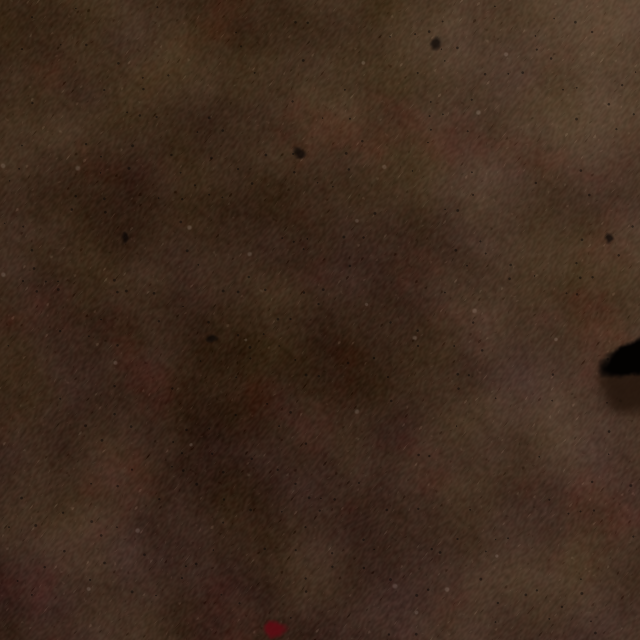
Give the GLSL for this texture, as a three.js fragment shader.

```glsl
#define SHADE vec3(0.158, 0.094, 0.052)
#define GLOW vec3(0.350, 0.268, 0.208)
#define OLIVE_SHIFT vec3(-0.002, 0.005, -0.024)
#define RED_SHIFT vec3(0.034, -0.010, -0.004)
#define PIT_COLOR vec3(0.022, 0.012, 0.010)
#define FLECK_RED vec3(0.36, 0.04, 0.07)
#define GRAIN_ANGLE 0.90
#define GRAIN_AMOUNT 0.30
#define MOTTLE_AMOUNT 0.65

varying vec2 vUv;

vec2 hash2(vec2 p) {
  vec3 q = fract(p.xyx * vec3(0.1031, 0.1030, 0.0973));
  q += dot(q, q.yzx + 33.33);
  return fract((q.xx + q.yz) * q.zy);
}

float cornerSlope(vec2 cell, vec2 offset) {
  float angle = 6.2832 * hash2(cell).x;
  return dot(vec2(cos(angle), sin(angle)), offset);
}

float gradientNoise(vec2 p) {
  vec2 i = floor(p);
  vec2 f = fract(p);
  vec2 u = f * f * f * (f * (f * 6.0 - 15.0) + 10.0);
  vec2 e = vec2(1.0, 0.0);
  float low = mix(cornerSlope(i, f), cornerSlope(i + e, f - e), u.x);
  float high = mix(cornerSlope(i + e.yx, f - e.yx), cornerSlope(i + e.xx, f - e.xx), u.x);
  return mix(low, high, u.y);
}

float fbm(vec2 p) {
  float sum = 0.0;
  float weight = 0.6;
  for (int i = 0; i < 5; i++) {
    sum += weight * gradientNoise(p);
    p = mat2(1.6, 1.2, -1.2, 1.6) * p + 17.3;
    weight *= 0.55;
  }
  return sum;
}

mat2 rotation(float angle) {
  float c = cos(angle);
  float s = sin(angle);
  return mat2(c, -s, s, c);
}

// Soft round dots, at most one in each grid cell
float dots(vec2 uv, float cells, float share, float radius) {
  vec2 p = uv * cells;
  vec2 id = floor(p);
  vec2 center = 0.25 + 0.5 * hash2(id + 5.0);
  vec2 pick = hash2(id + 71.0);
  float size = radius * cells * mix(0.5, 1.0, pick.y);
  float d = length(fract(p) - center);
  return step(pick.x, share) * (1.0 - smoothstep(0.3 * size, size, d));
}

float ellipse(vec2 p, vec2 radii, float angle, float blur) {
  float d = length(rotation(angle) * p / radii);
  return 1.0 - smoothstep(1.0 - blur, 1.0 + blur, d);
}

void main() {
  vec2 uv = vUv;
  vec2 warped = uv + 0.03 * vec2(fbm(uv * 9.0), fbm(uv * 9.0 + 40.0));

  // Broad light: bright right side and upper band, dim middle
  vec2 fromMiddle = warped - vec2(0.44, 0.48);
  float light = 0.34 + 0.28 * smoothstep(0.4, 1.0, warped.x);
  light += smoothstep(0.66, 0.80, warped.y) * (0.06 + 0.20 * uv.x);
  light -= 0.17 * exp(-12.0 * dot(fromMiddle, fromMiddle));
  light += MOTTLE_AMOUNT * fbm(uv * 5.0 + 3.7);

  // Short slanted fibres
  vec2 fibre = rotation(GRAIN_ANGLE) * uv;
  float coarse = gradientNoise(fibre * vec2(62.0, 125.0));
  float fine = gradientNoise(fibre * vec2(115.0, 235.0) + 9.0);
  float sparkle = gradientNoise(fibre * vec2(80.0, 170.0) + 60.0);
  light += GRAIN_AMOUNT * (0.45 * coarse + 0.75 * fine);
  light += 0.40 * smoothstep(0.38, 0.65, sparkle);
  light -= 0.35 * smoothstep(0.38, 0.65, -sparkle);
  vec3 color = mix(SHADE, GLOW, clamp(light, -0.2, 1.25));

  // Olive, mauve and reddish tints
  float olive = 0.7 * (uv.y - 0.45) + 1.4 * fbm(uv * 6.0 + 21.0);
  float redPatch = smoothstep(0.05, 0.45, fbm(uv * 7.0 + 52.0));
  float redGrain = gradientNoise(fibre * vec2(70.0, 120.0) + 33.0);
  color += OLIVE_SHIFT * clamp(olive, -0.8, 0.9);
  color += RED_SHIFT * (0.7 * redPatch + 0.4 * redGrain);

  // Pores, small spots and pale specks
  color *= 1.0 - 0.45 * dots(uv, 47.0, 0.13, 0.0035);
  color = mix(color, PIT_COLOR, 0.65 * dots(warped, 7.0, 0.14, 0.014));
  color += 0.10 * dots(uv + 0.37, 23.0, 0.04, 0.006);

  // Hollow at the right edge with a brown shadow below it
  float shadow = ellipse(warped - vec2(0.995, 0.405), vec2(0.062, 0.046), 0.2, 0.35);
  float hollow = ellipse(warped - vec2(0.992, 0.443), vec2(0.060, 0.024), 0.42, 0.22);
  color = mix(color, SHADE * 0.85, 0.8 * shadow);
  color = mix(color, PIT_COLOR * 0.5, hollow);

  // Red fleck at the lower edge
  float fleck = ellipse(warped - vec2(0.427, 0.013), vec2(0.018, 0.014), 0.3, 0.4);
  color = mix(color, FLECK_RED, 0.85 * fleck);

  gl_FragColor = vec4(max(color, 0.0), 1.0);
}
```
